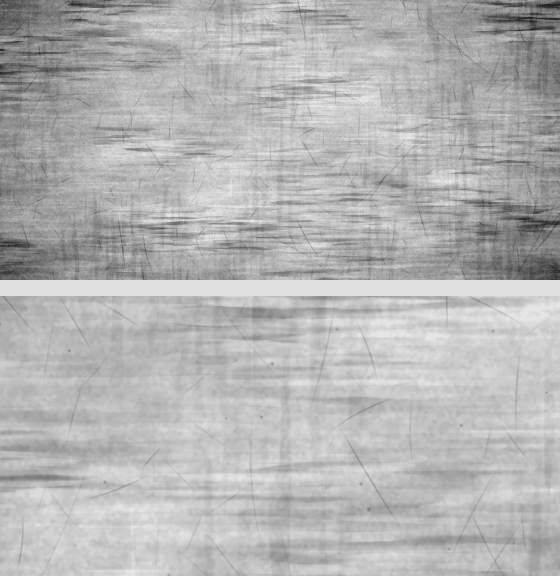
Top, the full canvas; bottom, a detail of the centre.
Write a Shadertoy shader that draws this texture.

```glsl
vec3 hash3(vec2 p) {
    vec3 q = fract(p.xyx * vec3(0.1031, 0.1030, 0.0973));
    q += dot(q, q.yxz + 33.33);
    return fract((q.xxy + q.yzz) * q.zyx);
}

// Smooth cellular noise: random values blended around jittered points
float cellNoise(vec2 p) {
    vec2 cell = floor(p);
    float sum = 0.005, total = 0.01;
    for (int y = -1; y <= 1; y++)
    for (int x = -1; x <= 1; x++) {
        vec2 id = cell + vec2(x, y);
        vec3 rnd = hash3(id + 57.0);
        vec2 d = p - id - rnd.xy;
        float weight = pow(max(1.0 - dot(d, d), 0.0), 3.0);
        sum += weight * rnd.z;
        total += weight;
    }
    return sum / total;
}

// Hairline strokes, one per cell, leaning around the vertical
float scratches(vec2 p, float scale, float spread, float seed) {
    float pixel = 1.0 / iResolution.y;
    vec2 cell = floor(p * scale);
    float ink = 0.0;
    for (int y = -1; y <= 1; y++)
    for (int x = -1; x <= 1; x++) {
        vec2 id = cell + vec2(x, y);
        vec3 place = hash3(id + seed);
        vec3 shape = hash3(id + seed + 31.7);
        float angle = 1.57 + (place.z - 0.5) * spread;
        vec2 along = vec2(cos(angle), sin(angle));
        vec2 d = p * scale - id - place.xy;
        float t = dot(d, along);
        float side = dot(d, vec2(-along.y, along.x)) + (shape.x - 0.5) * 0.35 * t * t;
        float line = 1.0 - smoothstep(0.0, 0.0008 + pixel, abs(side) / scale);
        float reach = 0.2 + 0.75 * shape.y;
        line *= 1.0 - smoothstep(0.2 * reach, reach, abs(t));
        ink = max(ink, line * shape.z * shape.z);
    }
    return ink;
}

// Small round pits
float pits(vec2 p, float scale) {
    vec3 rnd = hash3(floor(p * scale) + 211.0);
    float dist = length(fract(p * scale) - 0.2 - 0.6 * rnd.xy) / scale;
    float pit = 1.0 - smoothstep(0.0, 0.002 + 0.002 * rnd.x, dist);
    return pit * smoothstep(0.75, 1.0, rnd.z);
}

void mainImage(out vec4 fragColor, in vec2 fragCoord) {
    vec2 p = fragCoord / iResolution.y;
    vec2 edge = abs(2.0 * fragCoord / iResolution.xy - 1.0);

    // Pale middle, dark rim
    float vignette = 0.25 * pow(edge.x, 2.3) + 0.15 * pow(edge.y, 3.0);
    float rim = 1.0 + 1.5 * vignette;
    float grey = 0.785 - vignette;

    // Cloudy stains
    grey += 0.11 * (cellNoise(p * vec2(2.5, 4.0)) - 0.5);
    grey += 0.09 * rim * (cellNoise(p * vec2(6.0, 13.0) + 9.0) - 0.5);
    grey += 0.05 * (cellNoise(p * vec2(24.0, 34.0) + 3.0) - 0.5);

    // Brushed streaks, thin and many, gathered in soft bands
    float bands = smoothstep(0.3, 0.8, cellNoise(p * vec2(3.0, 8.0) + 21.0));
    float broad = cellNoise(p * vec2(5.0, 30.0) + 40.0);
    float thin = cellNoise(p * vec2(9.0, 75.0) + 60.0);
    float hair = cellNoise(p * vec2(13.0, 150.0) + 80.0);
    float streaks = 0.06 * (broad - 0.5) + 0.10 * (thin - 0.5) + 0.10 * (hair - 0.5);
    grey -= rim * (0.45 + 0.9 * bands) * streaks;
    grey -= rim * 0.13 * bands * smoothstep(0.5, 0.9, 0.5 * (thin + hair));
    grey += 0.05 * smoothstep(0.6, 0.95, cellNoise(p * vec2(4.0, 120.0) + 130.0));

    // Faint upright wear
    float upright = cellNoise(p * vec2(90.0, 9.0) + 170.0);
    float patches = smoothstep(0.35, 0.75, cellNoise(p * vec2(5.0, 3.0) + 190.0));
    grey -= rim * 0.06 * patches * smoothstep(0.4, 0.9, upright);

    // Grain
    grey += 0.06 * rim * (cellNoise(p * 220.0) - 0.5);
    grey += 0.05 * rim * (cellNoise(p * vec2(75.0, 100.0) + 7.0) - 0.5);

    // Scratches and pits
    grey -= 0.17 * scratches(p, 3.5, 2.2, 5.0);
    grey -= 0.15 * scratches(p, 8.0, 1.4, 90.0);
    grey -= 0.13 * scratches(p, 15.0, 3.1, 140.0);
    grey += 0.07 * scratches(p, 6.0, 3.1, 260.0);
    grey -= 0.20 * pits(p, 26.0);

    fragColor = vec4(vec3(clamp(grey, 0.15, 0.9)), 1.0);
}
```
